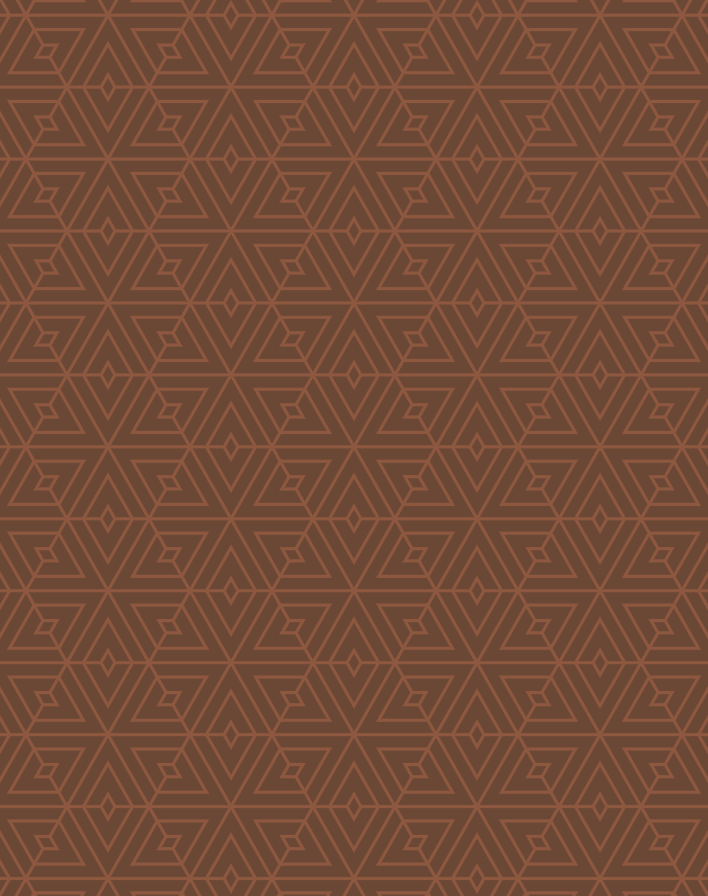
Give the GLSL for this pattern, as a WebGL 1 fragment shader.

```glsl
precision highp float;

// Rhombille lattice of thin copper lines on brown: six rhombi meet at every star.
// Each point folds into one sector of its nearest star's hexagon, where the
// nested rhombi are level sets of the distance to the rhombus edge.

uniform vec2 u_resolution;

const float SQRT3 = 1.7320508;

// Offset from the nearest star; neighbouring stars are 2 units apart.
vec2 nearestStar(vec2 p) {
    vec2 period = vec2(2.0 * SQRT3, 2.0);
    vec2 a = mod(p + 0.5 * period, period) - 0.5 * period;
    vec2 b = mod(p, period) - 0.5 * period;
    return dot(a, a) < dot(b, b) ? a : b;
}

// Distance to the closest line of the pattern.
float lineDistance(vec2 p) {
    vec2 q = abs(nearestStar(p));

    // x runs along the rhombus' long axis, y across it
    vec2 tilted = vec2(dot(q, vec2(0.5 * SQRT3, 0.5)),
                       abs(dot(q, vec2(-0.5, 0.5 * SQRT3))));
    vec2 sector = q.y > tilted.x ? q.yx : tilted;

    // 0 on the rhombus edge, 0.5 at its centre
    float inset = 0.5 * sector.x - 0.5 * SQRT3 * sector.y;
    float rings = min(abs(inset), min(abs(inset - 0.2), abs(inset - 0.415)));

    // The short diagonal stops at the hollow innermost rhombus
    float diagonal = inset < 0.415 ? abs(1.0 - sector.x) : 1.0;
    return min(rings, diagonal);
}

void main() {
    // 6.227 repeats down, 2.875 across on a 404:512 canvas
    vec2 centred = (gl_FragCoord.xy - 0.5 * u_resolution) / u_resolution.y;
    vec2 p = (centred - vec2(0.0, 0.0013)) * 12.454 * vec2(1.013, 1.0);

    float pixel = 12.454 / u_resolution.y;
    float soft = 0.75 * pixel;
    float ink = 1.0 - smoothstep(0.022 - soft, 0.022 + soft, lineDistance(p));

    vec3 brown = vec3(0.42, 0.277, 0.207);
    vec3 copper = vec3(0.553, 0.346, 0.246);
    gl_FragColor = vec4(mix(brown, copper, ink), 1.0);
}
```
